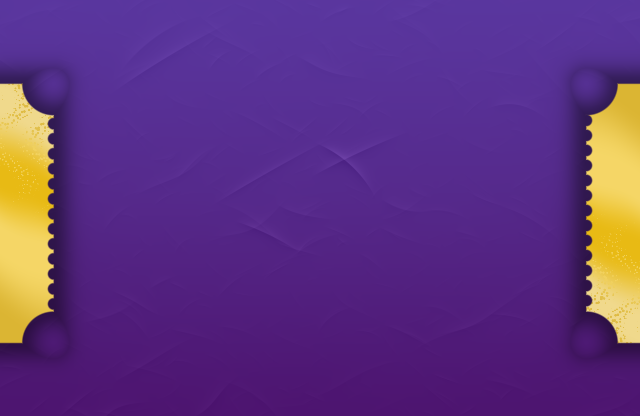
Reproduce this background procedurally as a Shadertoy shader.

```glsl
const vec3 VIOLET_TOP = vec3(0.352, 0.215, 0.625);
const vec3 VIOLET_MID = vec3(0.332, 0.155, 0.535);
const vec3 VIOLET_LOW = vec3(0.298, 0.070, 0.425);
const vec3 GOLD_CREAM = vec3(0.94, 0.85, 0.55);
const vec3 GOLD_DEEP = vec3(0.91, 0.73, 0.08);
const vec3 GOLD_LIGHT = vec3(0.96, 0.84, 0.40);
const vec3 GOLD_DULL = vec3(0.86, 0.71, 0.20);

vec2 hash2(vec2 p) {
    vec3 q = fract(vec3(p.xyx) * vec3(0.1031, 0.1030, 0.0973));
    q += dot(q, q.yzx + 33.33);
    return fract((q.xx + q.yz) * q.zy);
}

float softStep(float d, float w) { return smoothstep(-w, w, d); }

// One bent crease: lit on one side, shaded on the other
float fold(vec2 p, vec2 start, vec2 end, float bend, float width) {
    vec2 span = end - start;
    float len = length(span);
    vec2 dir = span / len, d = p - start;
    float u = dot(d, dir) / len;
    float v = dot(d, vec2(-dir.y, dir.x)) - bend * len * 4.0 * u * (1.0 - u);
    float taper = smoothstep(0.0, 0.3, u) * (1.0 - smoothstep(0.45, 1.0, u));
    float side = mix(-0.6, 1.0, softStep(v, 0.0018));
    return taper * side * exp(-abs(v) / width);
}

// Scattered creases, one in each cell
float foldField(vec2 p, float size, float seed) {
    vec2 g = p / size, cell = floor(g);
    float sum = 0.0;
    for (int j = -1; j <= 1; j++)
    for (int i = -1; i <= 1; i++) {
        vec2 id = cell + vec2(i, j);
        vec2 r = hash2(id + seed), s = hash2(id + seed + 57.0);
        float angle = s.x < 0.5 ? mix(-0.85, -0.25, s.y) : mix(0.25, 0.65, s.y);
        vec2 arm = vec2(cos(angle), sin(angle)) * mix(0.3, 0.7, r.x);
        vec2 mid = id + r;
        sum += fold(p, (mid - arm) * size, (mid + arm) * size, (r.y - 0.4) * 0.25, size * 0.06)
             * mix(0.25, 1.0, s.y);
    }
    return sum;
}

float wrinkles(vec2 p) {
    vec2 w = p + 0.008 * sin(p.yx * vec2(23.0, 17.0) + 2.0 * sin(p * 11.0));
    float density = 0.65 + 0.35 * sin(w.x * 9.0 + 2.0 * sin(w.y * 7.0)) * sin(w.y * 11.0 + w.x * 4.0);
    float sum = 0.45 * foldField(w, 0.24, 3.0)
              + density * (0.5 * foldField(w, 0.125, 19.0) + 0.4 * foldField(w, 0.068, 41.0));
    // Dominant creases
    sum += 1.3 * fold(p, vec2(0.75, 0.66), vec2(0.91, 0.51), 0.10, 0.012);
    sum += 0.9 * fold(p, vec2(0.74, 0.57), vec2(1.00, 0.69), 0.02, 0.013);
    sum += 0.9 * fold(p, vec2(0.56, 0.47), vec2(0.74, 0.38), 0.04, 0.012);
    sum += 0.8 * fold(p, vec2(0.50, 0.50), vec2(0.82, 0.68), 0.01, 0.009);
    sum += 0.7 * fold(p, vec2(0.26, 0.77), vec2(0.58, 0.96), 0.02, 0.014);
    return sum;
}

// Cellular noise: distance to the nearest scattered point
float cellular(vec2 p) {
    vec2 cell = floor(p);
    float nearest = 2.0;
    for (int j = -1; j <= 1; j++)
    for (int i = -1; i <= 1; i++) {
        vec2 id = cell + vec2(i, j);
        nearest = min(nearest, length(id + hash2(id) - p));
    }
    return nearest;
}

// Ticket end with scooped corners, before perforation
float ticketShape(vec2 p, float edge, vec2 center, float halfHeight, float scoop) {
    vec2 q = vec2(p.x - edge, abs(p.y - center.y) - halfHeight);
    float box = length(max(q, 0.0)) + min(max(q.x, q.y), 0.0);
    return max(box, scoop - length(q));
}

float perforation(vec2 p, vec2 center, float pitch, float radius) {
    float row = clamp(round((p.y - center.y) / pitch), -6.0, 6.0);
    return length(p - center - vec2(0.0, row * pitch)) - radius;
}

vec3 goldFoil(vec2 p) {
    float t = (0.798 - p.y) / 0.623 - 0.8 * (p.x - 0.06);
    t += 0.015 * sin(p.x * 30.0 + p.y * 9.0);
    vec3 col = mix(GOLD_DULL, GOLD_CREAM, smoothstep(-0.12, 0.08, t));
    col = mix(col, GOLD_DEEP, smoothstep(0.15, 0.36, t));
    col = mix(col, GOLD_LIGHT, smoothstep(0.42, 0.60, t));
    col = mix(col, GOLD_DULL, smoothstep(0.68, 0.95, t));
    // Flaked specks, thickest at one end
    float patches = 0.5 + 0.5 * sin(p.x * 65.0 + 3.0 * sin(p.y * 31.0));
    float amount = (1.0 - smoothstep(0.15, 0.6, t)) * patches;
    float speck = 1.0 - softStep(cellular(p * 110.0) - 0.36 * amount, 0.10);
    vec3 flake = mix(GOLD_DULL, GOLD_LIGHT, smoothstep(0.12, 0.28, t));
    return mix(col, flake, speck * smoothstep(0.05, 0.3, amount) * 0.8);
}

void mainImage(out vec4 fragColor, in vec2 fragCoord) {
    float pixel = 1.0 / iResolution.y;
    vec2 p = fragCoord * pixel;
    float aspect = iResolution.x * pixel;

    // Creased violet backdrop
    vec3 col = mix(VIOLET_LOW, VIOLET_MID, smoothstep(-0.15, 0.6, p.y));
    col = mix(col, VIOLET_TOP, smoothstep(0.35, 1.1, p.y));
    col += vec3(0.050, 0.046, 0.052) * clamp(wrinkles(p), -0.8, 1.6);

    // The right ticket is the left one turned half around
    bool isRight = p.x > 0.5 * aspect;
    vec2 q = isRight ? vec2(aspect - p.x, 0.974 - p.y) : p;
    vec2 center = vec2(0.129, 0.487);
    float body = ticketShape(q, center.x, center, 0.3115, 0.0756);
    float holes = perforation(q, vec2(center.x, isRight ? 0.480 : 0.486), 0.0361, 0.0140);

    // Soft shadow, then foil
    float reach = max(body, 0.0) / 0.042;
    col *= 1.0 - 0.36 * exp(-reach * reach) - 0.08 * exp(-reach);
    float ticket = max(body, -holes);
    col = mix(col, goldFoil(q), 1.0 - softStep(ticket, pixel));
    fragColor = vec4(clamp(col, 0.0, 1.0), 1.0);
}
```
